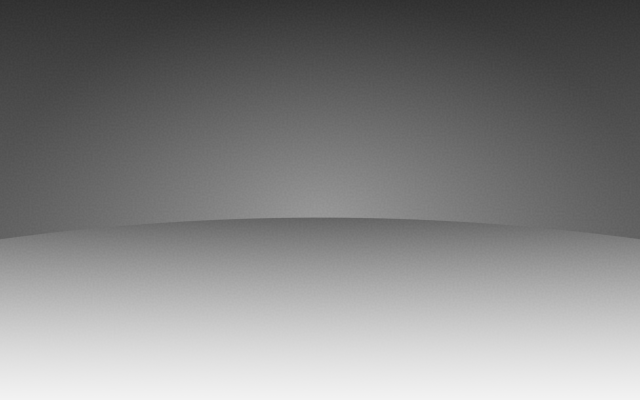
Give the GLSL for this background, as a Shadertoy shader.

```glsl
// A grey studio backdrop: a soft glow behind a gently curved, brightening floor.

// Floor arc, in units of the canvas height
const float HORIZON_TOP = 0.456;
const float HORIZON_RADIUS = 5.93;

// Tones as quadratics: constant, linear and square terms
const vec3 SKY_TONE = vec3(0.195, 0.437, -0.200);    // by depth below the top
const vec3 FLOOR_TONE = vec3(0.950, -0.593, -1.370); // by height above the base

// Glow behind the horizon
const float GLOW_HEIGHT = 0.45;
const vec2 GLOW_RADII = vec2(0.82, 0.57);
const float GLOW_STRENGTH = 0.235;
const float GLOW_FALLOFF = 1.2;
const float GLOW_CORE = 0.06;

// Fine grain
const float GRAIN_SCALE = 190.0;
const float GRAIN_STRENGTH = 0.022;

float quadratic(vec3 terms, float t) {
    return terms.x + t * (terms.y + t * terms.z);
}

vec2 hashGradient(vec2 cell) {
    vec3 q = fract(cell.xyx * vec3(0.1031, 0.1030, 0.0973));
    q += dot(q, q.yzx + 33.33);
    float angle = 6.28319 * fract((q.x + q.y) * q.z);
    return vec2(cos(angle), sin(angle));
}

float gradientNoise(vec2 p) {
    vec2 cell = floor(p);
    vec2 f = fract(p);
    vec2 blend = f * f * f * (f * (f * 6.0 - 15.0) + 10.0);
    vec2 e = vec2(0.0, 1.0);
    float a = dot(hashGradient(cell), f);
    float b = dot(hashGradient(cell + e.yx), f - e.yx);
    float c = dot(hashGradient(cell + e.xy), f - e.xy);
    float d = dot(hashGradient(cell + e.yy), f - e.yy);
    return mix(mix(a, b, blend.x), mix(c, d, blend.x), blend.y);
}

float skyTone(vec2 p) {
    float reach = length(vec2(length((p - vec2(0.0, GLOW_HEIGHT)) / GLOW_RADII), GLOW_CORE));
    float glow = pow(max(1.0 - reach, 0.0), GLOW_FALLOFF);
    return quadratic(SKY_TONE, 1.0 - p.y) + GLOW_STRENGTH * glow;
}

void mainImage(out vec4 fragColor, in vec2 fragCoord) {
    // Centred across, base at zero; width normalised to a 1.6 aspect
    vec2 uv = fragCoord / iResolution.xy;
    vec2 p = vec2((uv.x - 0.5) * 1.6, uv.y);
    float pixel = 1.0 / iResolution.y;

    // Floor disc over the glowing wall
    vec2 discCentre = vec2(0.0, HORIZON_TOP - HORIZON_RADIUS);
    float edge = length(p - discCentre) - HORIZON_RADIUS;
    float floorMask = 1.0 - smoothstep(-0.75 * pixel, 0.75 * pixel, edge);
    float tone = mix(skyTone(p), quadratic(FLOOR_TONE, p.y), floorMask);

    // Grain fades out on the brightest floor
    float grain = gradientNoise(p * GRAIN_SCALE + 200.0);
    tone += GRAIN_STRENGTH * grain * (1.0 - smoothstep(0.6, 1.0, tone));

    fragColor = vec4(vec3(clamp(tone, 0.0, 1.0)), 1.0);
}
```
